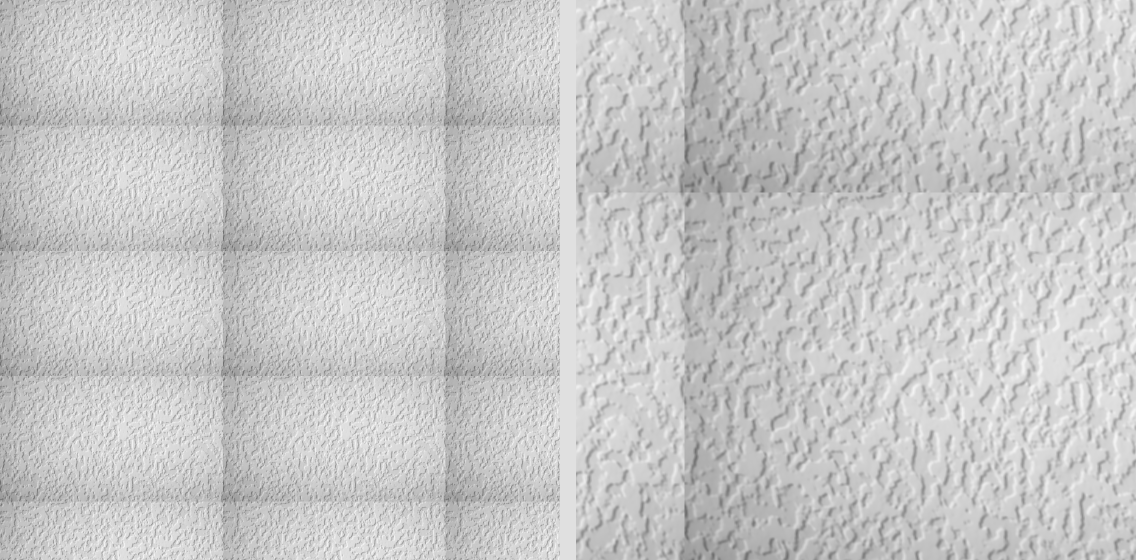
Left, the full canvas; right, a detail of the centre.
A three.js fragment shader for this texture:

```glsl
#define TILES vec2(2.514, 4.465)
#define GRAIN_FREQ vec2(200.0, 152.0)
#define LIGHT_STEP vec2(0.0018, 0.0009)
#define GLOW_CENTER vec2(0.62, 0.42)
#define GLOW_FALLOFF vec2(0.31, 0.27)
#define PEAK_TONE 0.862
#define SHADOW_DEPTH 0.22
#define HIGHLIGHT 0.11
#define SOFTNESS 0.0008

varying vec2 vUv;

float hash(vec2 cell) {
  vec3 p = fract(vec3(cell.xyx) * 0.1031);
  p += dot(p, p.yzx + 33.33);
  return fract((p.x + p.y) * p.z);
}

float valueNoise(vec2 p) {
  vec2 cell = floor(p);
  vec2 f = fract(p);
  f = f * f * (3.0 - 2.0 * f);
  float low = mix(hash(cell), hash(cell + vec2(1.0, 0.0)), f.x);
  float high = mix(hash(cell + vec2(0.0, 1.0)), hash(cell + 1.0), f.x);
  return mix(low, high, f.y);
}

// Plaster height: flat flakes with steep, ragged rims
float plasterHeight(vec2 q) {
  vec2 p = q * GRAIN_FREQ;
  float sum = 0.0;
  float weight = 0.58;
  for (int octave = 0; octave < 3; octave++) {
    sum += weight * valueNoise(p);
    p = mat2(0.96, 0.28, -0.28, 0.96) * p * 1.9 + 17.3;
    weight *= 0.48;
  }
  return smoothstep(0.36, 0.58, sum) + 0.4 * sum;
}

// Broad lamp falloff inside one tile, darkest at the left and bottom
float tileShade(vec2 local) {
  vec2 d = local - GLOW_CENTER;
  float tone = PEAK_TONE - dot(GLOW_FALLOFF, d * d);
  tone -= 0.035 * exp(-local.x * 14.0);
  tone -= 0.02 * smoothstep(0.75, 1.0, local.y);
  return tone;
}

float stucco(vec2 uv) {
  // Tiles start at the upper left corner
  vec2 local = fract(vec2(uv.x, 1.0 - uv.y) * TILES);
  vec2 q = local / TILES;

  // Relief lit from the upper left
  float height = plasterHeight(q);
  float fall = height - plasterHeight(q + LIGHT_STEP);
  float relief = HIGHLIGHT * max(-fall, 0.0) - SHADOW_DEPTH * max(fall, 0.0);

  // Mottled patches and slightly paler flake tops
  float mottle = valueNoise(q * 50.0 + 5.0) - 0.5;
  return tileShade(local) + relief + 0.02 * mottle + 0.02 * (height - 0.8);
}

void main() {
  // Average four nearby samples to soften rims and seams
  float tone = 0.0;
  for (int i = 0; i < 4; i++) {
    vec2 corner = vec2(mod(float(i), 2.0), floor(float(i) * 0.5)) - 0.5;
    tone += 0.25 * stucco(vUv + corner * SOFTNESS);
  }
  gl_FragColor = vec4(vec3(clamp(tone, 0.0, 0.95)), 1.0);
}
```
